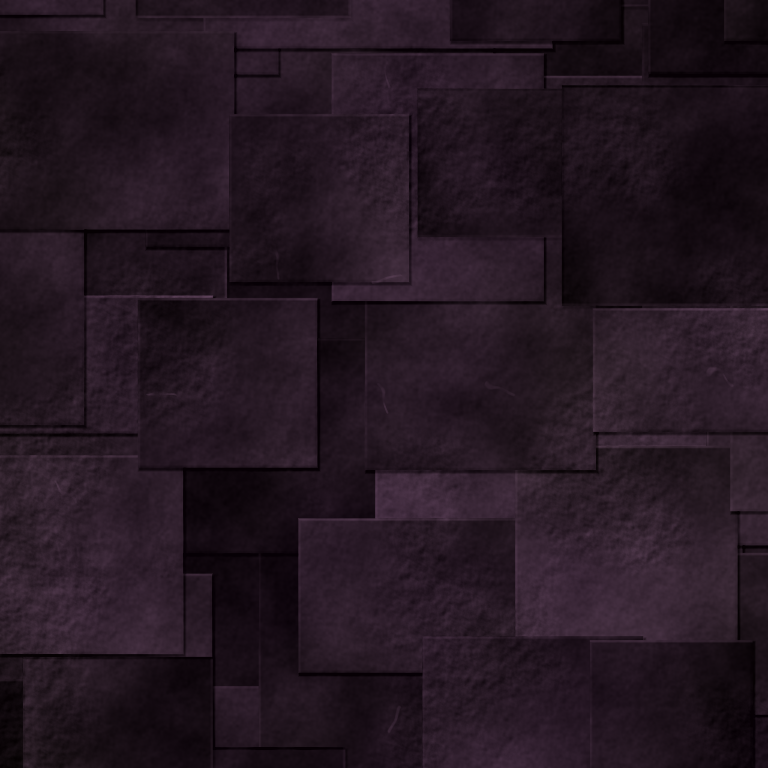
Give the GLSL for this texture, as a WebGL 2 fragment shader.

```glsl
#version 300 es
precision highp float;

uniform vec2 u_resolution;
out vec4 fragColor;

float hash(vec2 p) {
    vec3 q = fract(p.xyx * vec3(0.1031, 0.1030, 0.0973));
    q += dot(q, q.yzx + 33.33);
    return fract((q.x + q.y) * q.z);
}

vec2 hash2(vec2 p) {
    return vec2(hash(p), hash(p + 47.3));
}

float noise(vec2 p) {
    vec2 i = floor(p), f = fract(p);
    f = f * f * (3.0 - 2.0 * f);
    return mix(mix(hash(i), hash(i + vec2(1, 0)), f.x),
               mix(hash(i + vec2(0, 1)), hash(i + vec2(1, 1)), f.x), f.y);
}

float fbm(vec2 p) {
    float sum = 0.0, amp = 0.5;
    for (int i = 0; i < 4; i++) {
        sum += amp * noise(p);
        p = mat2(1.6, 1.2, -1.2, 1.6) * p + 7.1;
        amp *= 0.5;
    }
    return sum;
}

float rim(float dist) {
    return smoothstep(0.0045, 0.0015, dist);
}

// Stacked panels: x = tone, y = rim light, z = tint, w = texture seed
vec4 panels(vec2 p) {
    vec4 surface = vec4(0.1, 0.0, 0.5, 3.0);
    for (int layer = 0; layer < 3; layer++) {
        float size = 0.31 - 0.035 * float(layer);
        vec2 grid = p / size + float(layer) * vec2(0.37, 0.61);
        for (int k = 0; k < 9; k++) {
            vec2 cell = floor(grid) + vec2(k % 3, k / 3) - 1.0;
            vec2 id = cell + 61.0 + 29.0 * float(layer);
            if (hash(id + 5.7) > 1.0 - 0.32 * float(layer)) continue;

            vec2 center = cell + 0.5 + 0.4 * (hash2(id + 11.0) - 0.5);
            vec2 extent = mix(vec2(0.4, 0.32), vec2(0.78, 0.62), hash2(id + 23.0));
            if (layer == 0) extent += 0.08;
            vec2 q = (grid - center) * size;
            extent *= size;
            vec2 low = extent + q, high = extent - q;
            float dist = -min(min(low.x, low.y), min(high.x, high.y));
            float inside = smoothstep(0.001, -0.001, dist);
            bool recessed = hash(id + 31.0) < 0.22;

            // Tight cast shadow below and to the right
            vec2 s = abs(q - vec2(0.002, -0.003)) - extent;
            float shadow = smoothstep(0.003, -0.001, max(s.x, s.y));
            surface.xy -= shadow * (recessed ? 0.2 : 0.6) * vec2(1.0, 0.5);

            float lit = max(rim(high.y), 0.4 * rim(low.x));
            float dim = max(rim(low.y), 0.7 * rim(high.x));
            float bevel = recessed ? 0.7 * dim - 0.9 * lit : 1.0 * lit - 0.3 * dim;
            bevel *= mix(0.25, 1.0, hash(id + 43.0));

            vec2 slope = hash2(id + 53.0) - 0.5;
            float tone = mix(0.02, 0.96, hash(id + 67.0)) + 0.5 * dot(slope, q / extent);
            if (recessed) tone *= 0.45;
            surface.xyz = mix(surface.xyz, vec3(tone, bevel, hash(id + 71.0)), inside);
            if (dist < 0.0) surface.w = 20.0 * hash(id + 83.0);
        }
    }
    return surface;
}

// Sparse short scratches, one candidate per cell
float scratches(vec2 p) {
    vec2 grid = p * 7.0, cell = floor(grid);
    float angle = 6.283 * hash(cell + 91.0);
    vec2 along = vec2(cos(angle), sin(angle));
    vec2 q = fract(grid) - 0.5 - 0.3 * (hash2(cell + 101.0) - 0.5);
    q += 0.08 * (noise(grid * 9.0) - 0.5);
    float t = clamp(dot(q, along), -0.13, 0.13);
    float mark = smoothstep(0.022, 0.004, length(q - along * t));
    return mark * step(0.78, hash(cell + 113.0)) * noise(grid * 14.0);
}

void main() {
    vec2 p = gl_FragCoord.xy / u_resolution.y;
    vec4 surface = panels(p);
    vec2 skin = p + surface.w;

    // Worn stains and embossed leathery relief
    float stains = fbm(skin * 6.0) - 0.47;
    float mottling = fbm(skin * 24.0) - 0.47;
    float relief = fbm(skin * 85.0) - fbm(skin * 85.0 + vec2(-0.2, 0.3));
    float rough = mix(0.45, 1.5, smoothstep(0.4, 0.62, fbm(p * 5.0 + 17.0)));
    float grain = noise(p * 256.0) + noise(p * 170.0 + 9.0) - 1.0;

    float tone = surface.x + 1.6 * stains + 0.6 * mottling;
    float depth = 0.5 + 0.5 * clamp(tone, 0.0, 1.0);
    tone = max(tone, -0.15 + 0.2 * mottling);
    tone += depth * (1.15 * rough * relief + 0.2 * grain);
    tone += surface.y * mix(0.5, 1.3, noise(p * 35.0));
    tone += 0.8 * scratches(p);

    // Plum hue drifts between warm grey and violet
    vec3 color = mix(vec3(0.073, 0.039, 0.064), vec3(0.198, 0.134, 0.186), max(tone, -0.4));
    float violet = 0.6 * (surface.z - 0.5) + 2.5 * (fbm(p * 4.0 + 41.0) - 0.47);
    color += vec3(0.003, -0.006, 0.009) * clamp(violet, -0.8, 1.0);
    fragColor = vec4(color, 1.0);
}
```
